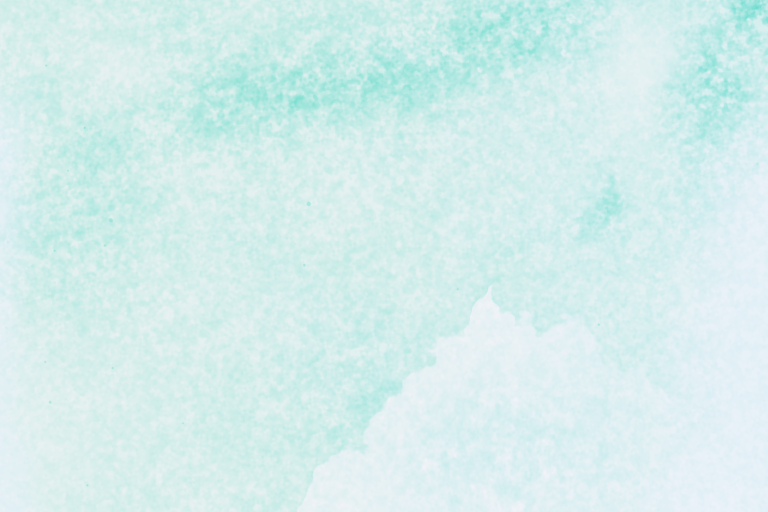
Give the GLSL for this texture, as a Shadertoy shader.

```glsl
// Pale mint watercolour wash on rough paper, with a ragged white bloom at the lower right.

const vec3 PAPER = vec3(0.897, 0.944, 0.953);
const vec3 ABSORB = vec3(1.0, 0.17, 0.30);     // light removed per unit of pigment
const vec3 LAVENDER = vec3(0.010, 0.0, 0.018);
const vec3 MINT = vec3(0.003, 0.0, -0.012);

vec3 hash3(vec2 cell) {
    vec3 q = fract(cell.xyx * vec3(0.1031, 0.1030, 0.0973));
    q += dot(q, q.yxz + 33.33);
    return fract((q.xxy + q.yzz) * q.zyx);
}

// Smooth cellular noise: random cell values blended by distance, 0 to 1
float cellNoise(vec2 p) {
    vec2 cell = floor(p), local = fract(p);
    float sum = 0.0, total = 0.0;
    for (int y = -1; y <= 1; y++)
    for (int x = -1; x <= 1; x++) {
        vec2 offset = vec2(x, y);
        vec3 rnd = hash3(cell + offset + 57.0);
        vec2 d = offset + 0.15 + 0.7 * rnd.xy - local;
        float weight = exp(-5.0 * dot(d, d));
        sum += weight * rnd.z;
        total += weight;
    }
    return sum / total;
}

float layered(vec2 p, int octaves, float gain) {
    float sum = 0.0, total = 0.0, amp = 1.0;
    for (int i = 0; i < octaves; i++) {
        sum += amp * cellNoise(p);
        total += amp;
        amp *= gain;
        p = mat2(1.6, 1.2, -1.2, 1.6) * p + 11.7;
    }
    return sum / total;
}

vec2 rotate(vec2 p, float angle) {
    float c = cos(angle), s = sin(angle);
    return vec2(c * p.x + s * p.y, c * p.y - s * p.x);
}

// Soft elliptical pool of pigment
float pool(vec2 p, vec2 centre, vec2 radius, float angle) {
    vec2 q = rotate(p - centre, angle) / radius;
    return exp(-dot(q, q));
}

// Signed height above the ragged rim of the bloom
float bloomEdge(vec2 p) {
    vec2 q = p + 0.12 * (vec2(layered(p * 10.0, 4, 0.65), layered(p * 10.0 + 40.0, 4, 0.65)) - 0.5);
    float height = 0.38 * (1.0 - pow(abs(q.x - 1.03) / 0.46, 1.7));
    height += 0.08 * max(0.0, 1.0 - abs(q.x - 0.957) / 0.035);
    height += 0.03 * max(0.0, 1.0 - abs(q.x - 1.12) / 0.04);
    return (q.y - height) * 0.7;
}

// Pigment strength of the broad washes
float washes(vec2 p) {
    float d = 0.057;
    d += 0.075 * pool(p, vec2(0.76, 0.86), vec2(0.46, 0.08), 0.26);
    d += 0.05 * pool(p, vec2(0.55, 0.84), vec2(0.45, 0.18), 0.10);
    d += 0.08 * pool(p, vec2(1.04, 0.97), vec2(0.15, 0.07), 0.25);
    d += 0.27 * pool(p, vec2(1.50, 0.99), vec2(0.06, 0.08), 0.0);
    d += 0.12 * pool(p, vec2(1.39, 0.83), vec2(0.045, 0.13), -0.1);
    d += 0.06 * pool(p, vec2(1.42, 0.74), vec2(0.08, 0.20), -0.1);
    d += 0.09 * pool(p, vec2(1.19, 0.62), vec2(0.035, 0.07), -0.4);
    d += 0.03 * pool(p, vec2(1.10, 0.54), vec2(0.16, 0.04), 0.2);
    d += 0.045 * pool(p, vec2(0.12, 0.55), vec2(0.17, 0.16), 0.3);
    d += 0.035 * pool(p, vec2(0.68, 0.25), vec2(0.12, 0.16), -0.5);
    d -= 0.06 * pool(p, vec2(1.27, 0.89), vec2(0.08, 0.17), 0.0);
    d -= 0.05 * pool(p, vec2(0.24, 0.83), vec2(0.13, 0.08), -0.3);
    d -= 0.035 * pool(p, vec2(0.0, 0.10), vec2(0.25, 0.28), 0.0);
    return d;
}

// Sparse round flecks of undissolved pigment
float flecks(vec2 p, float density, float pixel) {
    vec2 g = p * 26.0;
    vec3 rnd = hash3(floor(g) + 9.0);
    float dist = length(fract(g) - 0.25 - 0.5 * rnd.xy) / 26.0;
    float radius = 0.0015 + 0.003 * rnd.x * rnd.y;
    return step(1.0 - density, rnd.z) * (1.0 - smoothstep(radius - pixel, radius + pixel, dist));
}

void mainImage(out vec4 fragColor, in vec2 fragCoord) {
    vec2 p = fragCoord / iResolution.y;
    float pixel = 1.0 / iResolution.y;

    // Wandering edges, slanted streaks and paper grain
    vec2 warp = vec2(layered(p * 5.0, 4, 0.6), layered(p * 5.0 + 20.0, 4, 0.6)) - 0.5;
    float streak = layered(rotate(p, 0.25) * vec2(7.0, 15.0) + 3.0, 5, 0.75) - 0.5;
    float grain = layered(p * 85.0, 2, 0.9) - 0.5;
    float tooth = layered(p * vec2(48.0, 36.0) + 80.0, 3, 0.8) - 0.5;

    float pigment = washes(p + 0.13 * warp);
    pigment *= max(0.25, 1.0 + 1.8 * streak + 1.7 * grain + 0.9 * tooth);
    pigment += 0.04 * grain;
    float left = 1.0 - smoothstep(0.2, 0.6, p.x);
    pigment += 0.2 * flecks(p + 0.01 * warp, 0.012 + 0.02 * left, pixel);

    // Washes thin out toward the left and lower right edges
    float bare = smoothstep(-0.16, 0.08, p.x - 1.36 - 0.25 * (p.y - 0.3) + 0.15 * warp.x);
    bare = max(bare, 0.8 - 0.8 * smoothstep(-0.02, 0.10, p.x + 0.15 * warp.y));
    bare *= 1.0 - smoothstep(0.7, 0.9, p.y);
    pigment = mix(pigment, 0.006 + 0.06 * grain, 0.9 * bare);

    // Bloom: darker rim outside, white paper with mottled colour inside
    float edge = bloomEdge(p);
    float rimSide = 1.0 - smoothstep(0.95, 1.3, p.x);
    pigment += 0.035 * rimSide * exp(-max(edge, 0.0) / 0.035);
    float mottle = pool(p, vec2(1.0, 0.12), vec2(0.30, 0.16), 0.0);
    float inside = -0.012 + 0.055 * mottle * (1.0 + 3.5 * tooth) + 0.07 * grain;
    float bloom = 1.0 - smoothstep(-0.003 - pixel, 0.003 + pixel, edge);
    pigment = mix(pigment, inside, bloom * mix(0.6, 1.0, rimSide));

    // Tint: mint on the left, cooler where the paper is bare
    float cool = max(bare, 0.4 * bloom);
    float warm = (1.0 - smoothstep(0.3, 1.3, p.x - 0.8 * warp.x)) * (1.0 - cool);
    vec3 colour = PAPER - ABSORB * pigment + LAVENDER * cool + MINT * warm;
    fragColor = vec4(clamp(colour, 0.0, 1.0), 1.0);
}
```
